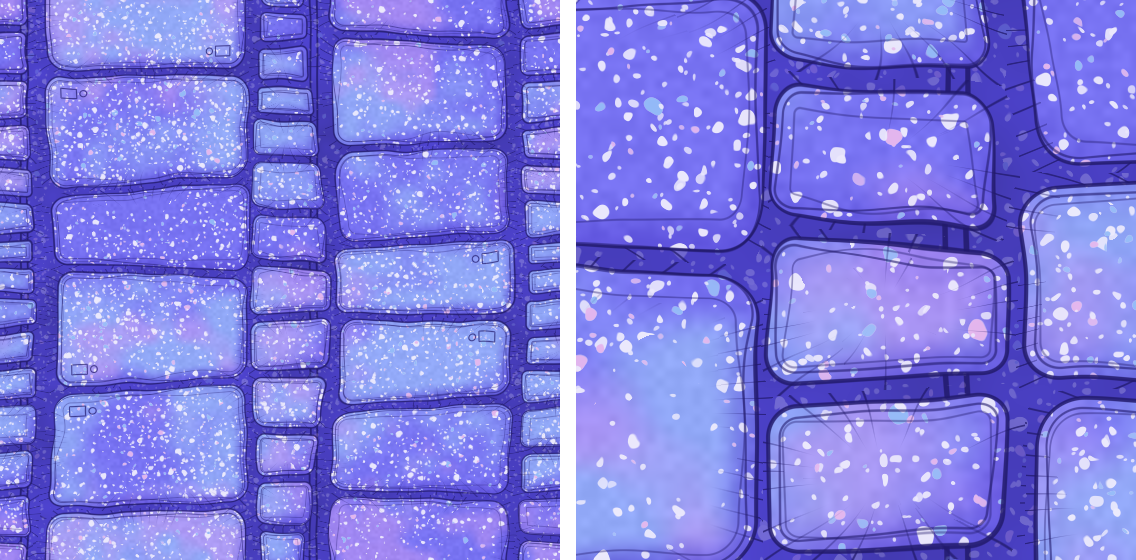
Left: the whole. Right: its middle third, enlarged.
A Shadertoy shader for this texture:

```glsl
#define TAU 6.2831853
#define GAP 0.0065
#define INK_WIDTH 0.0011
#define TILT 0.17
#define SWAY 0.006
#define VIOLET vec3(0.47, 0.45, 0.95)
#define SKY vec3(0.57, 0.66, 0.97)
#define PINK vec3(0.73, 0.58, 0.95)
#define DEEP vec3(0.36, 0.31, 0.86)
#define MORTAR vec3(0.29, 0.25, 0.77)
#define INK vec3(0.13, 0.10, 0.42)
#define FLECK vec3(0.94, 0.93, 0.99)

// Per column: centre, half width, rows, first joint
const vec4 COLUMN[4] = vec4[4](
    vec4(0.267, 0.175, 5.0, 0.096), vec4(0.512, 0.055, 12.0, 0.010),
    vec4(0.753, 0.156, 6.0, 0.097), vec4(0.995, 0.062, 14.0, 0.029));
// Per column: joint swing, row of its peak, widening at mid height
const vec3 WAVE[4] = vec3[4](
    vec3(0.030, 1.0, -0.007), vec3(0.035, 7.5, 0.014),
    vec3(0.028, 0.6, 0.0), vec3(0.033, 3.0, 0.0));

struct Stone { float d; vec2 at; vec2 size; float id; };

float hash(vec2 p) {
    vec3 q = fract(vec3(p.xyx) * 0.1031);
    q += dot(q, q.yzx + 33.33);
    return fract((q.x + q.y) * q.z);
}

// Value noise with n cells across the tile
float noise(vec2 p, float n) {
    vec2 i = floor(p * n), f = fract(p * n);
    f = f * f * (3.0 - 2.0 * f);
    vec2 a = mod(i, n), b = mod(i + 1.0, n);
    return mix(mix(hash(a), hash(vec2(b.x, a.y)), f.x),
               mix(hash(vec2(a.x, b.y)), hash(b), f.x), f.y);
}

float fbm(vec2 p, float n) {
    return 0.5 * noise(p, n) + 0.3 * noise(p + 0.37, 2.0 * n) + 0.2 * noise(p + 0.71, 5.0 * n);
}

float wrap(float x) { return fract(x + 0.5) - 0.5; }

float cover(float d) {
    float px = 0.8 / iResolution.y;
    return 1.0 - smoothstep(-px, px, d);
}

float stroke(float d, float width) { return cover(abs(d) - width); }

float box(vec2 p, vec2 size, float r) {
    vec2 q = abs(p) - size + r;
    return length(max(q, 0.0)) + min(max(q.x, q.y), 0.0) - r;
}

// Height of the slanted joint below row i
float joint(int k, float i, float x) {
    float n = COLUMN[k].z;
    vec2 key = vec2(mod(i, n) + 3.0, float(k) * 17.0 + 5.0);
    return COLUMN[k].w + i / n + WAVE[k].x * cos(TAU * (i - WAVE[k].y) / n)
         + (hash(key) - 0.5) * 0.16 / n + (hash(key + 41.0) - 0.45) * TILT * x;
}

Stone nearestStone(vec2 p) {
    Stone best = Stone(9.0, vec2(0), vec2(1), 0.0);
    float bulge = cos(TAU * (p.y - 0.45));
    for (int k = 0; k < 4; k++) {
        float x = wrap(p.x - COLUMN[k].x - SWAY * bulge);
        for (float i = 0.0; i < COLUMN[k].z; i++) {
            float low = joint(k, i, x), high = joint(k, i + 1.0, x);
            float id = float(k) * 20.0 + i + 1.0;
            vec2 size = vec2(COLUMN[k].y + WAVE[k].z * bulge + (hash(vec2(id, 9.0)) - 0.5) * 0.01,
                             0.5 * (high - low) - GAP);
            vec2 at = vec2(x, wrap(p.y - 0.5 * (low + high)));
            float d = box(at, size, min(0.03, 0.4 * size.y));
            if (d < best.d) best = Stone(d, at, size, id);
        }
    }
    return best;
}

// Scattered paint flecks: colour and coverage
vec4 flecks(vec2 p, float density) {
    vec4 paint = vec4(FLECK, 0.0);
    p += (vec2(noise(p, 150.0), noise(p + 0.43, 150.0)) - 0.5) * 0.004;
    for (float n = 40.0; n < 100.0; n += 24.0)
        for (int j = 0; j < 9; j++) {
            vec2 cell = floor(p * n) + vec2(j % 3 - 1, j / 3 - 1);
            vec2 key = mod(cell, n) + n * 3.0;
            vec2 centre = cell + vec2(hash(key), hash(key + 57.0));
            float size = hash(key + 113.0), tint = hash(key + 171.0);
            float dot_ = cover((length(p * n - centre) - mix(0.09, 0.23, size * size)) / n);
            dot_ *= step(hash(key + 229.0), density) * mix(0.75, 1.0, size);
            vec3 hue = tint < 0.12 ? vec3(0.91, 0.72, 0.93) : tint < 0.24 ? vec3(0.58, 0.74, 0.97) : FLECK;
            paint = mix(paint, vec4(hue, 1.0), dot_);
        }
    return paint;
}

void mainImage(out vec4 fragColor, in vec2 fragCoord) {
    vec2 p = fragCoord / iResolution.y;
    vec2 wobble = vec2(noise(p, 22.0), noise(p + 0.5, 22.0)) - 0.5;
    Stone s = nearestStone(p + wobble * 0.007);
    vec2 rel = s.at / s.size;
    float inside = cover(s.d), big = step(0.1, s.size.x);
    float mood = hash(vec2(s.id, 77.0));

    // Watercolour stone, deeper at its lower right rim
    float wash = fbm(p, 5.0) + (mood - 0.5) * 0.25 - 0.06 * rel.x;
    vec3 stone = mix(VIOLET, SKY, smoothstep(0.4, 0.72, wash));
    stone = mix(stone, PINK, 0.65 * smoothstep(0.56, 0.78, fbm(p + 0.29, 6.0)));
    float rim = smoothstep(-0.03, 0.0, s.d);
    stone = mix(stone, DEEP, rim * clamp(0.35 + 0.3 * rel.x - 0.4 * rel.y, 0.1, 0.8));
    stone += (noise(p, 180.0) - 0.5) * 0.05;

    // Mortar with a pair of cords behind the narrow columns
    vec3 color = MORTAR * mix(0.8, 1.12, fbm(p + 0.13, 9.0));
    for (int k = 1; k < 4; k += 2) {
        float x = wrap(p.x - COLUMN[k].x - 0.048) + wobble.x * 0.003;
        color = mix(color, INK, 0.85 * stroke(abs(x) - 0.006, 0.0016));
    }
    color = mix(color, stone, inside);

    // Flecks, faint on the mortar
    float density = mix(0.25, 1.0, smoothstep(0.25, 0.7, fbm(p + 0.61, 8.0))) * mix(0.6, 1.0, mood);
    vec4 paint = flecks(p, density);
    color = mix(color, paint.rgb, paint.a * mix(0.24, 0.96, inside));

    // Hatching fanned around each stone
    float spokes = floor(240.0 * (s.size.x + s.size.y));
    float turn = atan(rel.y, rel.x) / TAU * spokes + wobble.x * 0.8;
    float hatch = stroke((fract(turn) - 0.5) * 0.016, 0.0006);
    hatch *= step(0.3, hash(vec2(mod(floor(turn), spokes), s.id)));
    color = mix(color, INK, hatch * mix(0.75, 0.4 * rim * step(0.55, noise(p, 9.0)), inside));

    // Loose double outline
    float drift = noise(p + 0.21, 11.0) - 0.5;
    color = mix(color, INK, 0.85 * stroke(s.d, INK_WIDTH * (1.0 + drift)));
    color = mix(color, INK, 0.6 * stroke(s.d + 0.005 + 0.013 * drift, 0.0007));
    color = mix(color, INK, 0.4 * inside * stroke(s.d + 0.011 - 0.014 * drift, 0.0006));

    // Box and ring drawn in a corner of some wide stones
    vec2 corner = sign(vec2(hash(vec2(s.id, 5.0)), hash(vec2(s.id, 8.0))) - 0.5);
    vec2 m = s.at - corner * (s.size - vec2(0.042, 0.03));
    float mark = stroke(box(m, vec2(0.014, 0.009), 0.001), 0.0009);
    mark = max(mark, stroke(length(m + vec2(corner.x * 0.026, 0.0)) - 0.006, 0.0009));
    color = mix(color, INK, 0.8 * mark * big * step(0.35, mood));

    fragColor = vec4(color, 1.0);
}
```
